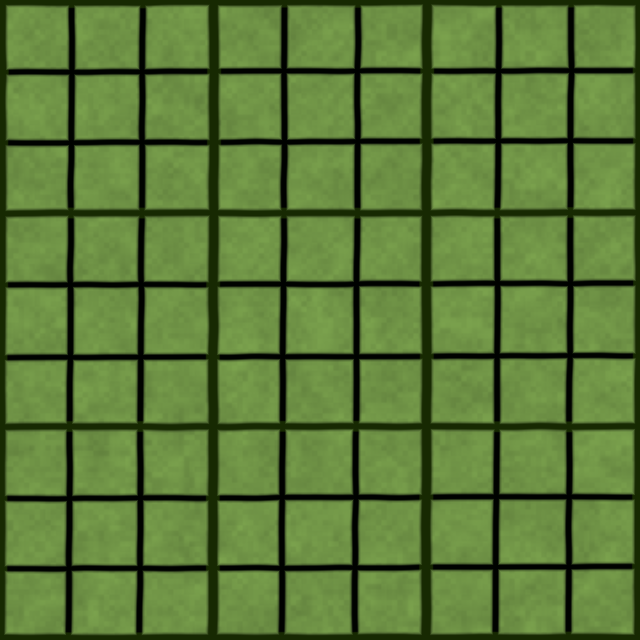
Give the GLSL for this pattern, as a WebGL 1 fragment shader.

```glsl
precision highp float;

uniform vec2 u_resolution;

#define CELLS 9.0
#define CELLS_PER_BLOCK 3.0
#define THIN_HALF vec2(0.042, 0.038)
#define BLOCK_HALF vec2(0.066, 0.044)
#define BORDER_HALF vec2(0.076, 0.080)
#define LINE_TILT vec2(0.046, 0.028)
#define LINE_JITTER 0.034
#define EDGE_SOFTNESS 0.017
#define GRAIN_SCALE 120.0
#define CELL_GREEN vec3(0.438, 0.578, 0.275)
#define BLOCK_GREEN vec3(0.090, 0.160, 0.008)
#define THIN_BLACK vec3(0.0, 0.008, 0.0)

float hash(vec2 p) {
    return fract(sin(dot(p, vec2(127.1, 311.7))) * 43758.5453);
}

// Value noise; a larger plateau gives flatter, blockier grains.
float valueNoise(vec2 p, float plateau) {
    vec2 i = floor(p);
    vec2 f = smoothstep(vec2(plateau), vec2(1.0 - plateau), fract(p));
    float low = mix(hash(i), hash(i + vec2(1.0, 0.0)), f.x);
    float high = mix(hash(i + vec2(0.0, 1.0)), hash(i + vec2(1.0, 1.0)), f.x);
    return mix(low, high, f.y);
}

// Mottled surface, centred on zero.
float mottle(vec2 uv) {
    float fine = valueNoise(uv * GRAIN_SCALE, 0.28) - 0.5;
    float medium = valueNoise(uv * GRAIN_SCALE * 0.5 + 17.3, 0.15) - 0.5;
    float broad = valueNoise(uv * GRAIN_SCALE * 0.22 + 41.9, 0.0) - 0.5;
    return 0.065 * fine + 0.085 * medium + 0.095 * broad;
}

// Signed distance to the nearest line on one axis: x any line, y block lines only.
vec2 lineEdge(float across, float along, float axis, vec3 halfWidths, float tilt) {
    float index = floor(across + 0.5);
    float isBlock = 1.0 - step(0.5, mod(index + 0.1, CELLS_PER_BLOCK));
    float isBorder = step(0.5 * CELLS - 0.1, abs(index - 0.5 * CELLS));

    float shift = tilt * (along / CELLS - 0.5);
    shift += LINE_JITTER * (hash(vec2(index, axis + 5.0)) - 0.5);
    float wobble = 0.014 * (valueNoise(vec2(along * 2.5, index + 20.0 * axis), 0.0) - 0.5);
    float centre = index + shift * mix(1.0, 0.3, isBlock) + wobble;

    float halfWidth = mix(halfWidths.x, halfWidths.y, isBlock);
    halfWidth = mix(halfWidth, halfWidths.z, isBorder);
    float edge = abs(across - centre) - halfWidth;
    return vec2(edge, mix(1.0, edge, isBlock));
}

void main() {
    vec2 uv = gl_FragCoord.xy / u_resolution;
    vec2 grid = uv * CELLS;

    vec3 widthsX = vec3(THIN_HALF.x, BLOCK_HALF.x, BORDER_HALF.x);
    vec3 widthsY = vec3(THIN_HALF.y, BLOCK_HALF.y, BORDER_HALF.y);
    vec2 upright = lineEdge(grid.x, grid.y, 0.0, widthsX, LINE_TILT.x);
    vec2 level = lineEdge(grid.y, grid.x, 1.0, widthsY, LINE_TILT.y);
    vec2 edge = min(upright, level);

    // Cells with mottling and a darkened rim
    float rim = smoothstep(0.0, 0.045, edge.x);
    vec3 cell = CELL_GREEN * (1.0 + mottle(uv)) * mix(0.70, 1.0, rim);

    // Thin black lines stop just short of the green block lines
    float overlap = 1.0 - smoothstep(0.017, 0.045, edge.y);
    vec3 line = mix(THIN_BLACK, BLOCK_GREEN, overlap);
    float softness = max(EDGE_SOFTNESS, 0.7 * CELLS / u_resolution.y);
    float lineMask = 1.0 - smoothstep(-softness, softness, edge.x);

    gl_FragColor = vec4(mix(cell, line, lineMask), 1.0);
}
```
